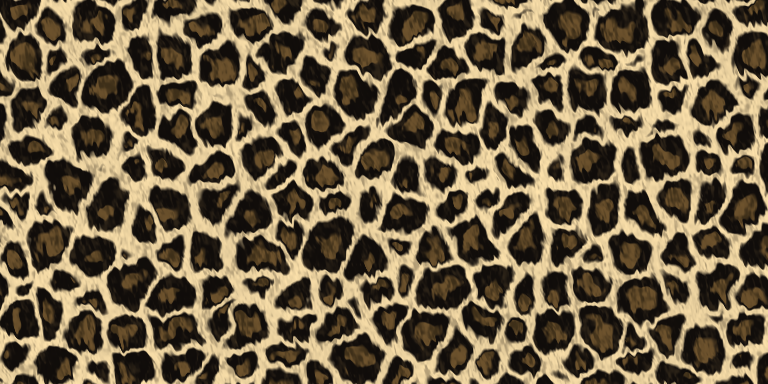
A Shadertoy shader for this texture:

```glsl
const float SPOTS_PER_HEIGHT = 10.0;
const float JITTER = 0.84;         // scatter of spot centres inside their cells
const float SIZE_SPREAD = 0.38;    // how much large spots push small ones aside
const float ROUNDNESS = 13.0;      // lower values round the corners more
const float GAP_MIN = 0.05;        // half width of the pale channels
const float GAP_MAX = 0.125;
const float EDGE_SOFTNESS = 0.045;
const float CORE_LEVEL = 0.55;     // higher values shrink the brown centres
const float FUR_LEAN = 0.22;

const vec3 CREAM = vec3(0.93, 0.83, 0.63);
const vec3 CREAM_SHADE = vec3(0.68, 0.60, 0.45);
const vec3 BLACK = vec3(0.065, 0.05, 0.04);
const vec3 BLACK_SHEEN = vec3(0.17, 0.135, 0.09);
const vec3 BROWN = vec3(0.41, 0.31, 0.17);
const vec3 BROWN_SHADE = vec3(0.25, 0.19, 0.10);

vec3 hash3(vec2 p) {
    vec3 q = fract(vec3(p.xyx) * vec3(0.1031, 0.1030, 0.0973));
    q += dot(q, q.yxz + 33.33);
    return fract((q.xxy + q.yzz) * q.zyx);
}

float noise(vec2 p) {
    vec2 i = floor(p), f = fract(p);
    f = f * f * (3.0 - 2.0 * f);
    float low = mix(hash3(i).x, hash3(i + vec2(1, 0)).x, f.x);
    float high = mix(hash3(i + vec2(0, 1)).x, hash3(i + vec2(1, 1)).x, f.x);
    return mix(low, high, f.y);
}

// Offset to the spot centre in a cell (xy) and its weight (z)
vec3 spotSite(vec2 cell, vec2 p) {
    vec3 h = hash3(cell + 57.0);
    return vec3(cell + 0.5 + JITTER * (h.xy - 0.5) - p, SIZE_SPREAD * h.z * h.z);
}

// Weighted Voronoi: x = rounded border distance, y = centre distance, zw = cell
vec4 spotField(vec2 p) {
    vec2 base = floor(p), owner = base;
    vec3 nearest = vec3(0.0);
    float best = 1e5;
    for (int y = -2; y <= 2; y++)
    for (int x = -2; x <= 2; x++) {
        vec2 cell = base + vec2(x, y);
        vec3 s = spotSite(cell, p);
        float power = dot(s.xy, s.xy) - s.z;
        if (power < best) { best = power; nearest = s; owner = cell; }
    }
    float sum = 1e-6;
    for (int y = -2; y <= 2; y++)
    for (int x = -2; x <= 2; x++) {
        vec2 cell = base + vec2(x, y);
        if (cell == owner) continue;
        vec3 s = spotSite(cell, p);
        float power = dot(s.xy, s.xy) - s.z;
        float border = (power - best) / (2.0 * max(length(s.xy - nearest.xy), 0.05));
        sum += exp(-ROUNDNESS * border);
    }
    return vec4(-log(sum) / ROUNDNESS, length(nearest.xy), owner);
}

void mainImage(out vec4 fragColor, in vec2 fragCoord) {
    vec2 p = fragCoord / iResolution.y * SPOTS_PER_HEIGHT;
    float pixel = SPOTS_PER_HEIGHT / iResolution.y;

    // Leaning fur: tufts, strands and fine hairs
    vec2 fur = vec2(p.x + FUR_LEAN * p.y, p.y);
    fur.x += 0.12 * noise(p * 2.3);
    float tuft = noise(fur * vec2(7.0, 2.6));
    float strand = noise(fur * vec2(12.0, 4.5) + 31.0);
    float hair = noise(fur * vec2(21.0, 9.0) + 73.0);
    float pile = 0.35 * tuft + 0.35 * strand + 0.3 * hair;

    // Irregular outlines with ragged fur edges
    vec2 warp = vec2(noise(p * 2.1 + 11.0), noise(p * 2.1 + 47.0)) - 0.5;
    vec2 q = p + 0.26 * warp;
    q.y += 0.20 * (tuft - 0.5) + 0.10 * (strand - 0.5);
    q.x += 0.05 * (hair - 0.5);

    vec4 field = spotField(q);
    vec3 variety = hash3(field.zw + 191.0);
    float gap = mix(GAP_MIN, GAP_MAX, variety.x);
    float inside = field.x - gap + 0.04 * (strand - 0.5);
    float soft = max(EDGE_SOFTNESS, pixel * 0.7);
    float spot = smoothstep(-soft, soft, inside);

    // Brown centres, broken up and different in every spot
    float depth = max(field.x, 0.0);
    float core = depth / (depth + field.y + 0.001);
    core += 0.42 * (noise(p * 3.4 + 90.0) - 0.5) + 0.18 * (strand - 0.5);
    core -= CORE_LEVEL + 0.16 * (variety.y - 0.5);
    float brown = smoothstep(-0.07, 0.09, core) * smoothstep(0.02, 0.09, inside);

    // Colour and fur shading
    float shade = smoothstep(0.50, 0.18, pile);
    vec3 ground = mix(CREAM, CREAM_SHADE, 0.85 * shade);
    ground *= 0.97 + 0.06 * noise(p * 0.8);
    vec3 dark = mix(BLACK, BLACK_SHEEN, smoothstep(0.45, 0.85, pile));
    vec3 centre = mix(BROWN_SHADE, BROWN, smoothstep(0.25, 0.65, pile));
    vec3 color = mix(ground, mix(dark, centre, brown), spot);
    color *= 0.95 + 0.10 * hair;

    fragColor = vec4(color, 1.0);
}
```
